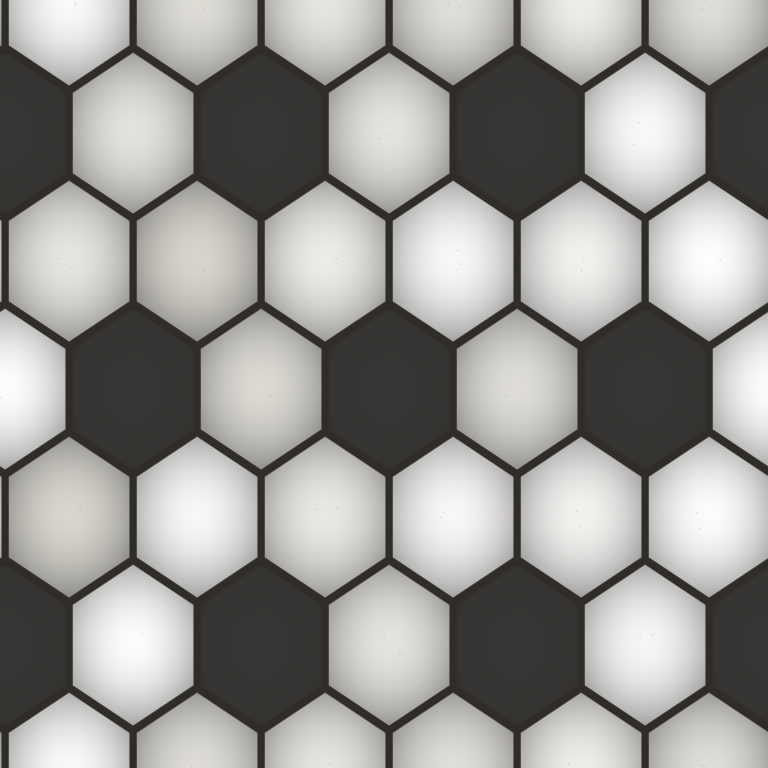
A three.js fragment shader for this pattern:

```glsl
// Six by six hexagonal floor tiles, slightly tall, set in dark grout.
// Each pixel finds its nearest tile; odd rows alternate charcoal and pale tiles,
// and pale ones get a hashed tone, a domed falloff and a few faint specks.
varying vec2 vUv;

const float COUNT = 6.0;

float hash(vec2 p) {
  vec3 q = fract(vec3(p.xyx) * 0.1031);
  q += dot(q, q.yzx + 33.33);
  return fract((q.x + q.y) * q.z);
}

// Reaches 0.5 on the border between neighbouring tiles.
float hexNorm(vec2 d) {
  d = abs(d);
  return max(d.x, 0.5 * d.x + 0.75 * d.y);
}

// Offset from the centre of the tile in a row that lies closest to p.
vec2 rowOffset(vec2 p, float row, out vec2 cell) {
  float shift = 0.5 * (1.0 - mod(row, 2.0));
  cell = vec2(floor(p.x - shift + 0.5), row);
  return p - cell - vec2(shift, 0.0);
}

float specks(vec2 d, vec2 cell) {
  float mask = 0.0;
  for (int i = 0; i < 3; i++) {
    vec2 seed = cell + 11.0 * float(i + 1);
    vec2 spot = 0.2 * (vec2(hash(seed), hash(seed + 5.3)) - 0.5);
    float visible = step(0.55, hash(seed + 8.7));
    mask += visible * (1.0 - smoothstep(0.002, 0.012, length(d - spot)));
  }
  return min(mask, 1.0);
}

void main() {
  vec2 p = vUv * COUNT + vec2(-0.04, 0.04);

  // Nearest tile among the rows below and above
  vec2 cell, upperCell;
  float row = floor(p.y);
  vec2 d = rowOffset(p, row, cell);
  vec2 upper = rowOffset(p, row + 1.0, upperCell);
  if (hexNorm(upper) < hexNorm(d)) {
    d = upper;
    cell = upperCell;
  }
  cell = mod(cell, COUNT);

  // Squared radius, one at the corners
  vec2 regular = d * vec2(1.0, 0.866);
  float r2 = 3.0 * dot(regular, regular);

  // Pale glaze: darker tiles are also warmer
  float tone = hash(cell + 2.7);
  vec3 pale = mix(vec3(0.835, 0.825, 0.795), vec3(0.995, 0.995, 0.99), tone);
  pale *= 1.0 - 0.36 * r2 + 0.03 * d.y;
  pale *= 1.0 - 0.1 * specks(d, cell);

  // Charcoal tiles stagger from one odd row to the next
  vec3 charcoal = mix(vec3(0.218, 0.212, 0.204), vec3(0.203, 0.198, 0.184), r2);
  float oddRow = mod(cell.y, 2.0);
  float stagger = mod(cell.x + floor(cell.y * 0.5), 2.0);
  vec3 tile = mix(pale, charcoal, oddRow * (1.0 - stagger));

  // Grout
  float edge = 0.5 - hexNorm(d);
  vec3 grout = vec3(0.188, 0.178, 0.155);
  vec3 color = mix(grout, tile, smoothstep(0.0225, 0.0345, edge));

  gl_FragColor = vec4(color, 1.0);
}
```
